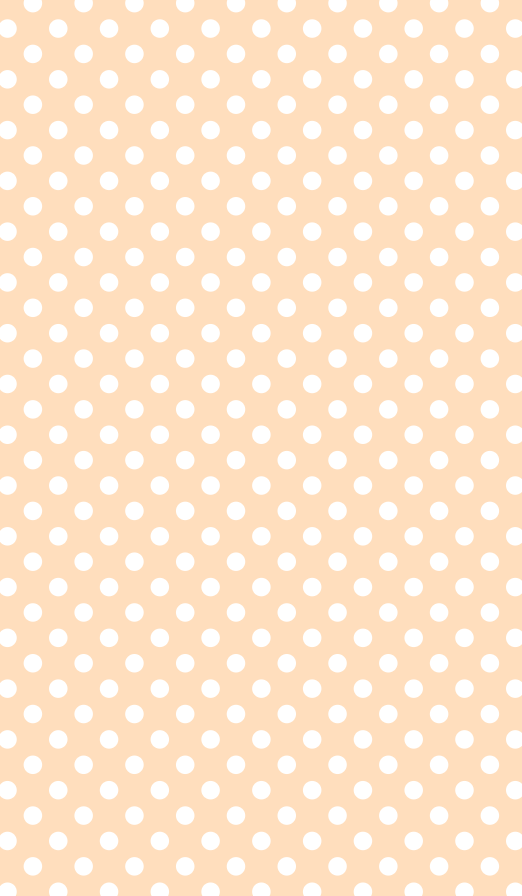
Give the GLSL for this pattern, as a WebGL 1 fragment shader.

```glsl
precision highp float;
// White polka dots in a staggered square lattice on a flat peach ground.

uniform vec2 u_resolution;

// Lengths are in canvas heights unless noted.
const float SPACING = 0.05667;                // between dots in one row
const vec2 FIRST_DOT = vec2(0.0367, 0.99648); // centre of an upper left dot
const float DOT_RADIUS = 0.182;               // in units of SPACING
const vec3 GROUND_COLOR = vec3(1.0, 0.87, 0.74);
const vec3 DOT_COLOR = vec3(1.0);

// Distance from p to the nearest point of the unit lattice.
float latticeDistance(vec2 p) {
  return length(fract(p + 0.5) - 0.5);
}

void main() {
  vec2 position = gl_FragCoord.xy / u_resolution.y;
  vec2 cell = (position - FIRST_DOT) / SPACING;

  // A second lattice, shifted by half a cell, staggers the rows.
  float nearest = min(latticeDistance(cell), latticeDistance(cell + 0.5));

  // Blend over one pixel at the rim.
  float pixel = 1.0 / (u_resolution.y * SPACING);
  float coverage = clamp((DOT_RADIUS - nearest) / pixel + 0.5, 0.0, 1.0);

  gl_FragColor = vec4(mix(GROUND_COLOR, DOT_COLOR, coverage), 1.0);
}
```
